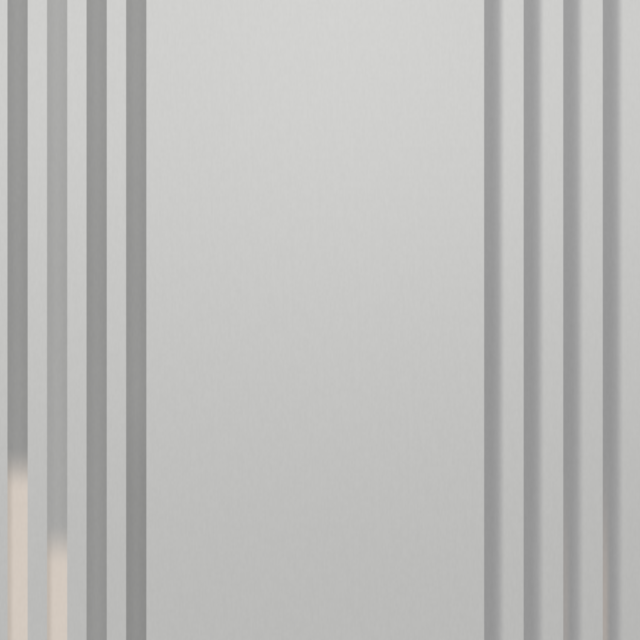
Write a WebGL 2 fragment shader that draws this pattern.

```glsl
#version 300 es
precision highp float;
// Brushed pale metal panel with four vertical grooves near each side.
uniform vec2 u_resolution;
out vec4 fragColor;

const float PITCH = 0.0618;
const float GROOVE_WIDTH = 0.0315;
const float LEFT_START = 0.0117;
const float RIGHT_START = 0.7565;

float hash(vec2 p) {
    return fract(sin(dot(p, vec2(127.1, 311.7))) * 43758.5453);
}

float noise(vec2 p) {
    vec2 i = floor(p), f = fract(p);
    f = f * f * (3.0 - 2.0 * f);
    return mix(mix(hash(i), hash(i + vec2(1.0, 0.0)), f.x),
               mix(hash(i + vec2(0.0, 1.0)), hash(i + 1.0), f.x), f.y);
}

// Coverage of the span from 0 to width, with separate edge softness.
float band(float x, float width, float softLeft, float softRight) {
    return smoothstep(-softLeft, softLeft, x)
         * (1.0 - smoothstep(width - softRight, width + softRight, x));
}

vec3 panelColor(vec2 uv) {
    float shade = mix(0.728, 0.815, smoothstep(-0.1, 1.05, uv.y));
    shade += 0.012 * (1.0 - smoothstep(0.0, 0.35, abs(uv.x - 0.52))) * uv.y;
    shade -= 0.012 * smoothstep(0.75, 1.0, uv.x);
    return shade * vec3(1.0, 1.0, 0.99);
}

// Flat groove with crisp sides and a warm reflection below warmTop.
vec3 leftGroove(float index, float t, float y, float warmTop) {
    float lighter = 1.0 - step(0.5, abs(index - 1.0));
    float shade = 0.575 + 0.065 * lighter;
    shade += 0.018 * smoothstep(0.1, 0.5, t) * (1.0 - smoothstep(0.5, 0.95, t));
    shade += 0.02 * smoothstep(0.5, 1.0, y);
    shade -= 0.025 * step(2.5, index) * (1.0 - smoothstep(0.2, 0.42, y));
    vec3 gray = shade * vec3(1.0, 1.0, 0.99);
    vec3 warm = mix(vec3(0.76, 0.72, 0.68), vec3(0.83, 0.79, 0.75),
                    smoothstep(0.05, 0.35, t));
    return mix(warm, gray, smoothstep(warmTop - 0.045, warmTop + 0.03, y));
}

// Rounded groove whose dark left wall fades toward the right.
vec3 rightGroove(float index, float t, float y) {
    float shade = mix(0.585, 0.63, smoothstep(0.35, 0.8, t));
    shade += 0.03 * smoothstep(0.3, 1.0, y);
    float warmth = smoothstep(1.5, 2.5, index) * (1.0 - smoothstep(0.05, 0.3, y))
                 * (1.0 - smoothstep(0.1, 0.4, t));
    return vec3(shade) + warmth * vec3(0.08, 0.055, 0.035);
}

void main() {
    vec2 uv = gl_FragCoord.xy / u_resolution;
    float edge = 0.75 / u_resolution.x + 0.0004;
    vec3 color = panelColor(uv);

    // Grooves on both sides
    for (int i = 0; i < 4; i++) {
        float index = float(i);
        float xl = uv.x - LEFT_START - index * PITCH;
        float xr = uv.x - RIGHT_START - index * PITCH;
        float warmTop = i < 2 ? 0.275 - 0.118 * index : -1.0;
        vec3 flatTone = leftGroove(index, xl / GROOVE_WIDTH, uv.y, warmTop);
        vec3 roundTone = rightGroove(index, xr / GROOVE_WIDTH, uv.y);
        color = mix(color, flatTone, band(xl, GROOVE_WIDTH, edge, edge));
        color = mix(color, roundTone, band(xr, GROOVE_WIDTH * 0.85, edge, 0.0065));
    }

    // Fine surface grain
    float grain = noise(uv * vec2(260.0, 220.0)) + noise(uv * vec2(420.0, 90.0)) - 1.0;
    color += 0.008 * grain;
    fragColor = vec4(color, 1.0);
}
```
